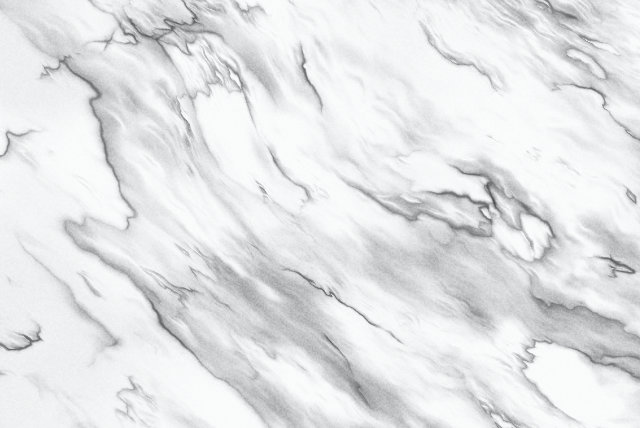
Give the GLSL for this texture, as a Shadertoy shader.

```glsl
float hash(vec2 p) {
    vec3 h = fract(vec3(p.xyx) * 0.1031);
    h += dot(h, h.yzx + 33.33);
    return fract((h.x + h.y) * h.z);
}

float valueNoise(vec2 p) {
    vec2 cell = floor(p), f = fract(p);
    f = f * f * f * (f * (f * 6.0 - 15.0) + 10.0);
    float low = mix(hash(cell), hash(cell + vec2(1, 0)), f.x);
    float high = mix(hash(cell + vec2(0, 1)), hash(cell + vec2(1, 1)), f.x);
    return mix(low, high, f.y);
}

float fbm(vec2 p) {
    float sum = 0.0, amplitude = 0.516;
    for (int i = 0; i < 5; i++) {
        sum += amplitude * valueNoise(p);
        p = mat2(0.96, 0.28, -0.28, 0.96) * p * 2.03 + 17.3;
        amplitude *= 0.5;
    }
    return sum;
}

// Approximate signed distance to the middle contour of a stretched noise field
float veinDistance(vec2 q, vec2 stretch, float seed) {
    vec2 e = vec2(0.004, 0.0);
    float f = fbm(q * stretch + seed) - 0.5;
    vec2 slope = vec2(fbm((q + e.xy) * stretch + seed),
                      fbm((q + e.yx) * stretch + seed)) - 0.5 - f;
    return f / (length(slope) / e.x + 0.35);
}

void mainImage(out vec4 fragColor, in vec2 fragCoord) {
    vec2 p = fragCoord / iResolution.y;

    // Axes along and across the falling diagonal, bent by slow and fine warps
    vec2 q = vec2(dot(p, vec2(0.80, -0.60)), dot(p, vec2(0.60, 0.80))) + 5.0;
    q.y += 0.16 * (valueNoise(q * 1.7) - 0.5);
    q += 0.07 * (vec2(fbm(q * 4.0 + 3.1), fbm(q * 4.0 + 41.7)) - 0.5);
    q += 0.012 * (vec2(fbm(q * 22.0), fbm(q * 22.0 + 63.0)) - 0.5);

    float bias = 0.10 * (p.x + p.y - 1.25);
    float strands = 0.25 + 1.5 * fbm(q * vec2(5.0, 38.0));
    float grain = valueNoise(p * 330.0) - 0.5;
    float ink = 0.0;

    // Veins: sharp on one side, smeared on the other, with broken dark cracks
    float scale = 1.0;
    for (int i = 0; i < 3; i++) {
        float seed = 23.7 * float(i) + 8.0;
        float d = veinDistance(q, vec2(0.9, 2.7) * scale, seed);
        float presence = smoothstep(0.44, 0.66,
            fbm(q * vec2(1.5, 2.8) * scale + seed + 70.0) + bias);
        float smear = exp(d > 0.0 ? -d * scale / 0.030 : d * scale / 0.006);
        float core = exp(-abs(d) / 0.0035);
        float broken = smoothstep(0.50, 0.72, valueNoise(q * vec2(6.0, 13.0) + seed));
        float crack = exp(-d * d / 0.000006) * broken;
        ink += presence * (0.36 * smear * strands + 0.12 * core + 0.55 * crack);
        scale *= 1.85;
    }

    // Smoky streaks gathered in patches
    float patches = smoothstep(0.42, 0.66, fbm(q * vec2(1.3, 2.4) + 90.0) + bias);
    float smoke = smoothstep(0.46, 0.78, fbm(q * vec2(3.2, 10.0) + 130.0));
    ink += 0.34 * smoke * patches * strands;

    // Faint mottling of the white ground, and grain that grows in the grey
    ink += 0.05 * smoothstep(0.35, 0.75, fbm(q * vec2(1.6, 3.0) + 150.0));
    ink += grain * (0.012 + 0.35 * min(ink, 0.4));

    ink = 0.92 * (1.0 - exp(-1.15 * max(ink, 0.0)));
    vec3 white = vec3(0.980, 0.983, 0.985);
    vec3 charcoal = vec3(0.10, 0.11, 0.12);
    fragColor = vec4(mix(white, charcoal, ink), 1.0);
}
```
